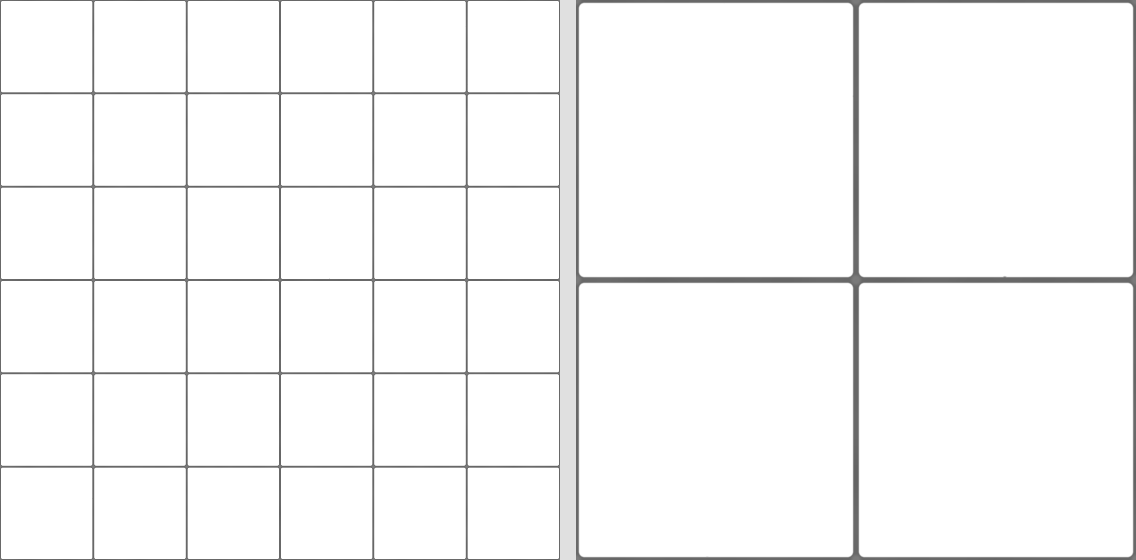
Left, the full canvas; right, a detail of the centre.
A Shadertoy shader for this pattern:

```glsl
// Plain white square tiles, six by six, with thin grey grout between them.
// Each tile is a rounded-box distance; wrapped gradient noise roughens its
// edge with rare tiny nicks and gives the grout a faint mottling.

const float TILES = 6.0;            // repeats across and down
const float GROUT_WIDTH = 0.0205;   // in units of one tile
const float CORNER_RADIUS = 0.020;
const float EDGE_SOFTNESS = 0.007;
const vec3 GLAZE = vec3(1.0);
const vec3 GROUT = vec3(0.405);
const vec3 JOINT = vec3(0.48);      // grout where four tiles meet

// Unit gradient from an integer lattice point
vec2 latticeGradient(vec2 cell, float period) {
    vec2 p = mod(cell, period);
    vec3 q = fract(vec3(p.xyx) * vec3(0.1031, 0.1030, 0.0973));
    q += dot(q, q.yzx + 33.33);
    float angle = 6.28318 * fract((q.x + q.y) * q.z);
    return vec2(cos(angle), sin(angle));
}

// Gradient noise that repeats after a whole number of lattice cells
float wrappedNoise(vec2 p, float period) {
    vec2 i = floor(p);
    vec2 f = p - i;
    vec2 u = f * f * f * (f * (f * 6.0 - 15.0) + 10.0);
    vec2 e = vec2(0.0, 1.0);
    float a = dot(latticeGradient(i, period), f);
    float b = dot(latticeGradient(i + e.yx, period), f - e.yx);
    float c = dot(latticeGradient(i + e.xy, period), f - e.xy);
    float d = dot(latticeGradient(i + e.yy, period), f - e.yy);
    return mix(mix(a, b, u.x), mix(c, d, u.x), u.y);
}

// Signed distance to a rounded square, negative inside
float roundedSquare(vec2 p, float halfSize, float radius) {
    vec2 q = abs(p) - halfSize + radius;
    return length(max(q, 0.0)) + min(max(q.x, q.y), 0.0) - radius;
}

// Grout colour, slightly paler at the crossings
vec3 groutColor(vec2 local, float mottle) {
    float toCrossing = length(0.5 - abs(local));
    float crossing = 1.0 - smoothstep(0.008, 0.026, toCrossing);
    return mix(GROUT, JOINT, crossing) + 0.03 * mottle;
}

void mainImage(out vec4 fragColor, in vec2 fragCoord) {
    vec2 grid = TILES * fragCoord / iResolution.xy;
    vec2 local = fract(grid) - 0.5;
    float pixel = TILES / min(iResolution.x, iResolution.y);

    // Worn edge: mostly straight, with a few small nicks
    float grain = wrappedNoise(grid * 16.0, TILES * 16.0);
    float nick = 0.006 * smoothstep(0.48, 0.66, grain);
    float halfSize = 0.5 - 0.5 * GROUT_WIDTH;
    float dist = roundedSquare(local, halfSize, CORNER_RADIUS) + nick;

    // Smoothed tile over grout
    float soft = 0.5 * max(pixel, EDGE_SOFTNESS);
    float tile = 1.0 - smoothstep(-soft, soft, dist);
    float mottle = wrappedNoise(grid * 5.0, TILES * 5.0);
    vec3 color = mix(groutColor(local, mottle), GLAZE, tile);

    fragColor = vec4(color, 1.0);
}
```
